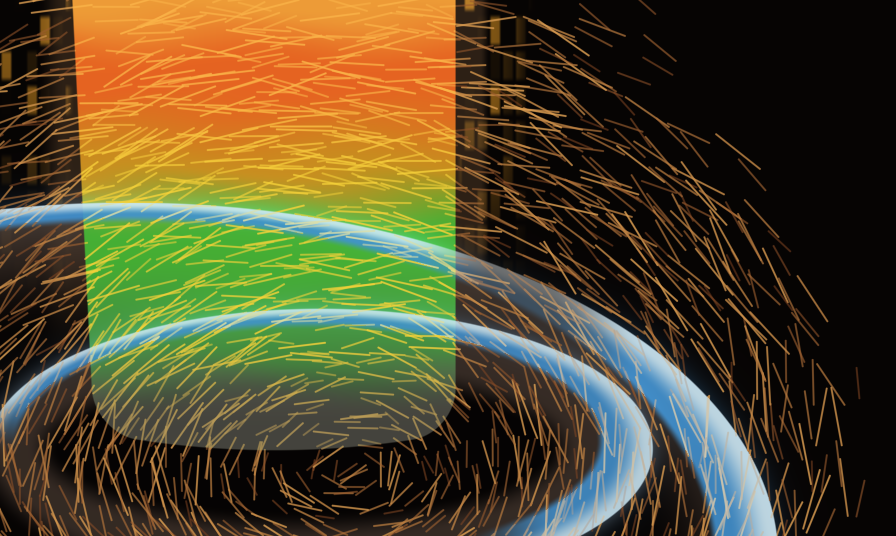
Write a WebGL 1 fragment shader that draws this background.

```glsl
precision highp float;
// A rounded, translucent column of light, graded orange to green, stands over
// two glowing blue rings. Four jittered cell grids scatter short line segments
// that follow an elliptical swirl; the rings are gaps between paired ellipses.

uniform vec2 u_resolution;

#define CELL 0.060
#define STRAND_WIDTH 0.0013
#define STRAND_LENGTH 0.058
#define ANGLE_JITTER 0.75
#define SWIRL_CENTER vec2(0.65, 0.12)
#define SWIRL_RADIUS 1.13
#define COLUMN_RIGHT 0.85
#define COLUMN_BOTTOM 0.16
#define RING_BLUE vec3(0.25, 0.57, 0.82)
#define RING_WHITE vec3(0.80, 0.91, 0.96)
#define HAZE_BROWN vec3(0.25, 0.20, 0.17)

float hash(vec2 p) {
  return fract(sin(dot(p, vec2(127.1, 311.7))) * 4375.85);
}

// Approximate signed distance to an ellipse
float ellipse(vec2 p, vec2 center, vec2 radii) {
  vec2 q = (p - center) / radii;
  float k = length(q);
  return k * (k - 1.0) / max(length(q / radii), 0.001);
}

// Column with a slanted left side and a bowed, rounded foot
float column(vec2 p) {
  float left = mix(0.170, 0.135, (p.y - 0.3) / 0.7);
  float halfWidth = 0.5 * (COLUMN_RIGHT - left);
  float x = p.x - left - halfWidth;
  float foot = COLUMN_BOTTOM + 0.3 * x * x;
  vec2 q = vec2(abs(x) - halfWidth, foot - p.y) + 0.08;
  return length(max(q, 0.0)) + min(max(q.x, q.y), 0.0) - 0.08;
}

vec3 columnColor(vec2 p) {
  float y = p.y + 0.012 * sin(p.x * 14.0 + 2.0 * sin(p.y * 19.0));
  vec3 c = mix(vec3(0.40, 0.40, 0.36), vec3(0.27, 0.58, 0.25), smoothstep(0.23, 0.36, y));
  c = mix(c, vec3(0.27, 0.70, 0.20), smoothstep(0.34, 0.54, y));
  c = mix(c, vec3(0.80, 0.58, 0.12), smoothstep(0.56, 0.69, y));
  c = mix(c, vec3(0.93, 0.40, 0.13), smoothstep(0.66, 0.85, y));
  return mix(c, vec3(0.96, 0.63, 0.22), smoothstep(0.87, 1.0, y));
}

// Soft upright smears beside the column
float smears(vec2 p) {
  vec2 g = p / vec2(0.024, 0.065);
  vec2 f = abs(fract(g) - 0.5);
  float box = smoothstep(0.5, 0.25, f.x) * smoothstep(0.5, 0.3, f.y);
  return box * smoothstep(0.45, 1.0, hash(floor(g)));
}

// Glow of the band between an outer and an inner edge
vec3 addRing(vec3 color, float outer, float inner, float strength, float px) {
  float band = smoothstep(px, -px, outer) * smoothstep(-0.012, 0.006, inner);
  float across = clamp(-outer / max(inner - outer, 0.001), 0.0, 1.0);
  vec3 tint = mix(RING_WHITE, RING_BLUE, smoothstep(0.1, 0.75, across));
  color += RING_BLUE * 0.22 * strength * exp(-abs(outer) * 45.0);
  return mix(color, tint, band * strength);
}

// Segments aligned with the swirl, one per cell and layer
vec3 addStrands(vec3 color, vec2 p, float inColumn, float onRing, float px) {
  vec3 gold = mix(vec3(0.96, 0.82, 0.22), vec3(0.98, 0.70, 0.28), smoothstep(0.65, 0.85, p.y));
  gold = mix(vec3(0.72, 0.60, 0.34), gold, smoothstep(0.2, 0.38, p.y));
  for (int layer = 0; layer < 4; layer++) {
    vec2 shift = float(layer) * vec2(0.37, 0.71);
    vec2 base = floor(p / CELL + shift);
    for (int j = -1; j <= 1; j++) {
      for (int i = -1; i <= 1; i++) {
        vec2 id = base + vec2(float(i), float(j));
        vec2 key = id + float(layer) * 47.0;
        float pick = hash(key + 5.3);
        float tone = hash(key + 9.1);
        vec2 center = (id + vec2(hash(key), hash(key + 2.7)) - shift) * CELL;
        vec2 r = center - SWIRL_CENTER;
        float steep = mix(0.45, 0.78, smoothstep(-0.1, 0.5, r.x));
        float angle = atan(-r.x * steep, r.y) + (hash(key + 7.9) - 0.5) * ANGLE_JITTER;
        vec2 dir = vec2(cos(angle), sin(angle));
        float halfLength = STRAND_LENGTH * mix(0.45, 1.0, tone)
          * mix(0.6, 1.0, smoothstep(0.15, 0.4, length(r)));
        vec2 d = p - center;
        d -= dir * clamp(dot(d, dir), -halfLength, halfLength);
        float line = smoothstep(STRAND_WIDTH + px, STRAND_WIDTH - 0.5 * px, length(d));
        float density = 0.92 * smoothstep(SWIRL_RADIUS, 0.72, length(center - vec2(0.565, 0.13)));
        vec3 tint = mix(vec3(0.52, 0.27, 0.13), vec3(0.86, 0.62, 0.32), tone);
        tint = mix(mix(tint, gold, inColumn), RING_WHITE, 0.65 * onRing);
        color = mix(color, tint, line * step(pick, density) * mix(0.5, 0.85, tone));
      }
    }
  }
  return color;
}

void main() {
  vec2 p = gl_FragCoord.xy / u_resolution.y;
  float px = 1.0 / u_resolution.y;
  float outerA = ellipse(p, vec2(0.239, -0.043), vec2(1.213, 0.665));
  float innerA = ellipse(p, vec2(0.239, -0.043), vec2(1.098, 0.636));
  float outerB = ellipse(p, vec2(0.598, 0.163), vec2(0.620, 0.261));
  float innerB = ellipse(p, vec2(0.576, 0.178), vec2(0.548, 0.219));
  float hole = ellipse(p, vec2(0.565, 0.163), vec2(0.490, 0.150));

  // Dark surroundings, side strips and ring bodies
  vec3 color = vec3(0.025, 0.015, 0.012);
  float side = smoothstep(0.07, 0.12, p.x) * smoothstep(0.915, 0.895, p.x);
  color += vec3(0.15, 0.11, 0.07) * side * smoothstep(0.3, 0.6, p.y);
  float flank = smoothstep(0.14, 0.11, p.x) + smoothstep(0.85, 0.87, p.x) * smoothstep(1.0, 0.92, p.x);
  color += vec3(0.55, 0.37, 0.08) * smears(p) * flank * smoothstep(0.4, 0.95, p.y);
  float body = smoothstep(px, -px, outerA) * smoothstep(-0.24, 0.0, outerA);
  color = mix(color, HAZE_BROWN * 1.15, 0.85 * body);
  color = mix(color, HAZE_BROWN, 0.8 * smoothstep(0.03, -0.03, outerB));
  color = mix(color, vec3(0.02, 0.012, 0.01), smoothstep(0.025, -0.035, hole));

  // Column, then the rings in front
  float inColumn = smoothstep(px, -px, column(p));
  color = mix(color, columnColor(p), inColumn * mix(0.65, 0.96, smoothstep(0.2, 0.4, p.y)));
  float glowA = mix(0.9, 0.3, smoothstep(0.75, 0.92, p.x));
  glowA = mix(glowA, 0.88, smoothstep(1.02, 1.20, p.x));
  float glowB = 0.85 * max(smoothstep(0.15, 0.27, p.y), smoothstep(0.85, 1.05, p.x));
  color = addRing(color, outerA, innerA, glowA, px);
  color = addRing(color, outerB, innerB, glowB, px);

  float onRing = max(step(outerA, 0.0) * step(0.0, innerA) * glowA,
                     step(outerB, 0.0) * step(0.0, innerB) * glowB);
  color = addStrands(color, p, inColumn, onRing, px);
  gl_FragColor = vec4(color, 1.0);
}
```
